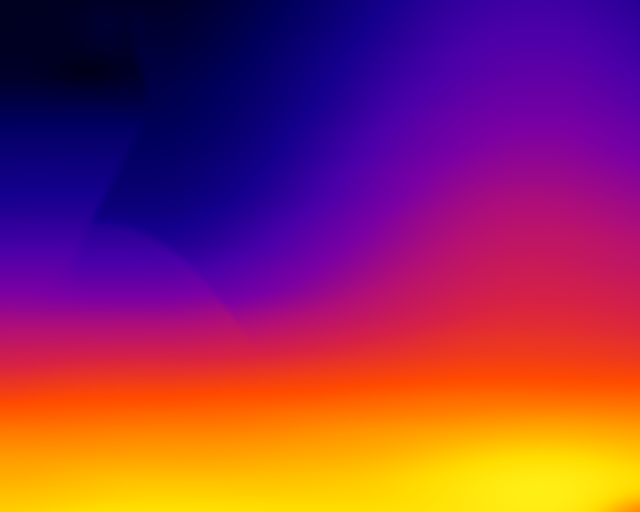
A Shadertoy shader for this texture map:

```glsl
// Thermal gradient map: a scalar heat field coloured through a plasma ramp.
// Three vertical heat profiles (left, cold, warm) are blended across the canvas,
// then faint contours, soft glows and gradient noise shape the finer detail.

const int ROWS = 8;
const int STOPS = 11;

// Heat along the height, from the bottom row to the top row
const float LEFT_HEAT[ROWS] = float[](8.8, 7.75, 6.0, 4.0, 2.4, 1.4, 0.25, 0.1);
const float COLD_HEAT[ROWS] = float[](9.15, 7.85, 6.2, 3.4, 1.8, 1.05, 0.6, 0.15);
const float WARM_HEAT[ROWS] = float[](8.85, 8.2, 6.8, 5.9, 5.1, 4.2, 3.4, 2.8);

// Colour ramp from near black through violet and red to yellow
const vec3 RAMP[STOPS] = vec3[](
    vec3(0.00, 0.00, 0.10), vec3(0.00, 0.00, 0.36), vec3(0.08, 0.00, 0.55),
    vec3(0.29, 0.00, 0.66), vec3(0.48, 0.00, 0.64), vec3(0.70, 0.06, 0.46),
    vec3(0.84, 0.13, 0.27), vec3(1.00, 0.29, 0.00), vec3(1.00, 0.58, 0.00),
    vec3(1.00, 0.86, 0.00), vec3(1.00, 1.00, 0.15));

vec3 heatColor(float heat) {
    float h = clamp(heat, 0.0, float(STOPS - 1));
    int i = min(int(h), STOPS - 2);
    return mix(RAMP[i], RAMP[i + 1], h - float(i));
}

// Catmull-Rom curve through the rows of a profile
float profile(float rows[ROWS], float height) {
    float s = clamp(height, 0.0, 1.0) * float(ROWS - 1);
    int i = min(int(s), ROWS - 2);
    float t = s - float(i);
    float b = rows[i];
    float c = rows[i + 1];
    float a = i > 0 ? rows[i - 1] : 2.0 * b - c;
    float d = i < ROWS - 2 ? rows[i + 2] : 2.0 * c - b;
    return b + 0.5 * t * (c - a + t * (2.0 * a - 5.0 * b + 4.0 * c - d
         + t * (3.0 * (b - c) + d - a)));
}

float glow(vec2 p, vec2 center, vec2 radius) {
    vec2 q = (p - center) / radius;
    return exp(-dot(q, q));
}

vec2 hashGradient(vec2 cell) {
    vec2 h = vec2(dot(cell, vec2(127.1, 311.7)), dot(cell, vec2(269.5, 183.3)));
    return 2.0 * fract(sin(h) * 43758.5) - 1.0;
}

float gradientNoise(vec2 p) {
    vec2 i = floor(p);
    vec2 f = p - i;
    vec2 w = f * f * f * (f * (f * 6.0 - 15.0) + 10.0);
    vec2 e = vec2(1.0, 0.0);
    float low = mix(dot(hashGradient(i), f),
                    dot(hashGradient(i + e.xy), f - e.xy), w.x);
    float high = mix(dot(hashGradient(i + e.yx), f - e.yx),
                     dot(hashGradient(i + e.xx), f - e.xx), w.x);
    return mix(low, high, w.y);
}

// Weight of the region left of the curved contour; it softens near the floor
float leftRegion(vec2 p) {
    float edge = mix(0.10, 0.205, smoothstep(0.40, 0.78, p.y))
               + 0.025 * exp(-pow((p.y - 0.80) / 0.09, 2.0));
    float softness = mix(0.15, 0.012, smoothstep(0.33, 0.50, p.y));
    return 1.0 - smoothstep(edge - softness, edge + softness, p.x);
}

// Weight below the sloping contour that falls towards the right
float slopeRegion(vec2 p) {
    float run = max(p.x - 0.156, 0.0);
    float crest = 0.57 - 4.3 * run * run;
    float below = 1.0 - smoothstep(crest - 0.02, crest + 0.012, p.y);
    return below * smoothstep(0.28, 0.42, p.y);
}

float heatField(vec2 p) {
    // Broad blend of the three profiles
    float left = leftRegion(p);
    float heat = mix(profile(COLD_HEAT, p.y), profile(LEFT_HEAT, p.y), left);
    heat += 0.4 * slopeRegion(p) * (1.0 - left);
    heat = mix(heat, profile(WARM_HEAT, p.y), smoothstep(0.22, 0.83, p.x));

    // Cooler right side, bright floor glow and dim corners
    heat -= 0.6 * smoothstep(0.85, 1.08, p.x) * smoothstep(0.0, 0.9, p.y);
    heat += 0.85 * glow(p, vec2(0.845, 0.052), vec2(0.20, 0.09));
    heat -= 1.5 * glow(p, vec2(1.02, -0.01), vec2(0.08, 0.04));
    heat -= 0.25 * glow(p, vec2(0.14, 0.86), vec2(0.06, 0.04));
    heat += 0.25 * glow(p, vec2(0.17, 0.94), vec2(0.05, 0.06));

    // Faint horizontal streaks
    return heat + 0.07 * gradientNoise(p * vec2(5.0, 22.0));
}

void mainImage(out vec4 fragColor, in vec2 fragCoord) {
    vec2 p = fragCoord / iResolution.xy;
    fragColor = vec4(heatColor(heatField(p)), 1.0);
}
```
